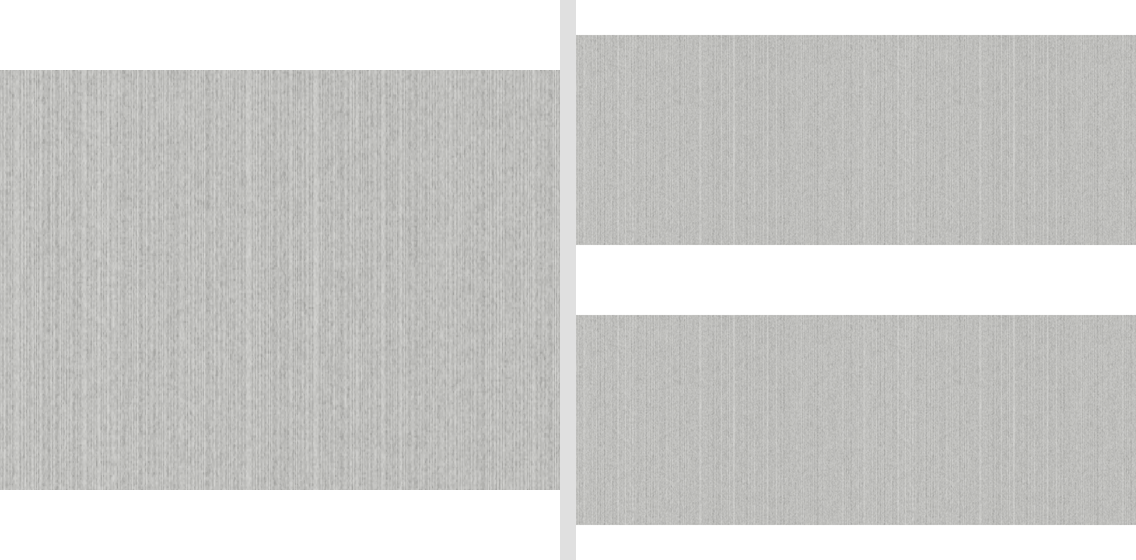
Left, the tile; right, the same tile 2 across and 2 down.
Give the GLSL for this texture, as a WebGL 1 fragment shader.

```glsl
precision highp float;
// Grey ribbed wallpaper between two plain white margins.
// Slightly warped vertical ribs vary in strength along their length, with
// short grains roughening the grooves; all noise wraps, so the canvas tiles.

uniform vec2 u_resolution;

const float TAU = 6.2831853;
const vec3 PAPER_GREY = vec3(0.74, 0.74, 0.73);
const vec3 MARGIN_WHITE = vec3(1.0);
const float MARGIN = 0.125;
const float RIB_COUNT = 150.0;

float hash(vec2 cell) {
  vec3 p = fract(cell.xyx * vec3(0.1031, 0.1030, 0.0973));
  p += dot(p, p.yzx + 33.33);
  return fract((p.x + p.y) * p.z);
}

// Value noise with a whole number of cells across the canvas.
float wrapNoise(vec2 uv, vec2 cells, float seed) {
  vec2 p = uv * cells;
  vec2 base = floor(p);
  vec2 f = fract(p);
  f = f * f * (3.0 - 2.0 * f);
  vec2 a = mod(base, cells);
  vec2 b = mod(base + 1.0, cells);
  float low = mix(hash(a + seed), hash(vec2(b.x, a.y) + seed), f.x);
  float high = mix(hash(vec2(a.x, b.y) + seed), hash(b + seed), f.x);
  return mix(low, high, f.y);
}

// Layered sines with whole periods, for uneven rib spacing.
float ribWarp(float x) {
  return 0.40 * sin(TAU * 17.0 * x)
       + 0.25 * sin(TAU * 41.0 * x + 1.7)
       + 0.12 * sin(TAU * 67.0 * x + 4.1);
}

// Rounded rib profile: 0 in the groove, up to 1 on the crest.
float ribHeight(vec2 uv, float count) {
  float across = uv.x * count + ribWarp(uv.x);
  float id = mod(floor(across), count);
  float profile = 0.5 - 0.5 * cos(TAU * fract(across));
  float fixedStrength = hash(vec2(id, 7.0));
  float alongStrength = wrapNoise(vec2((id + 0.5) / count, uv.y), vec2(count, 24.0), 53.0);
  return profile * (0.35 + 0.40 * fixedStrength + 0.25 * alongStrength);
}

// Very soft vertical shading over the whole sheet.
float broadTone(float x) {
  return 0.6 * sin(TAU * x + 0.4) + 0.4 * sin(TAU * 5.0 * x + 2.0);
}

float paperTone(vec2 uv) {
  float rib = ribHeight(uv, RIB_COUNT);
  float fine = wrapNoise(uv, vec2(400.0, 240.0), 11.0) - 0.5;
  float dashes = wrapNoise(uv, vec2(300.0, 110.0), 91.0) - 0.5;
  float pits = smoothstep(0.55, 0.9, wrapNoise(uv, vec2(320.0, 200.0), 29.0));
  float tone = 0.085 * (rib - 0.30);
  tone += 0.065 * fine + 0.035 * dashes;
  tone -= 0.050 * (pits * (1.0 - rib) - 0.14);
  return tone + 0.006 * broadTone(uv.x);
}

// 1 inside the printed band, with edges one pixel soft.
float bandMask(float y, float margin, float pixel) {
  float inside = 0.5 - margin - abs(y - 0.5);
  return smoothstep(-0.5 * pixel, 0.5 * pixel, inside);
}

void main() {
  vec2 uv = gl_FragCoord.xy / u_resolution;
  vec3 paper = PAPER_GREY + paperTone(uv);
  float band = bandMask(uv.y, MARGIN, 1.0 / u_resolution.y);
  gl_FragColor = vec4(mix(MARGIN_WHITE, paper, band), 1.0);
}
```
